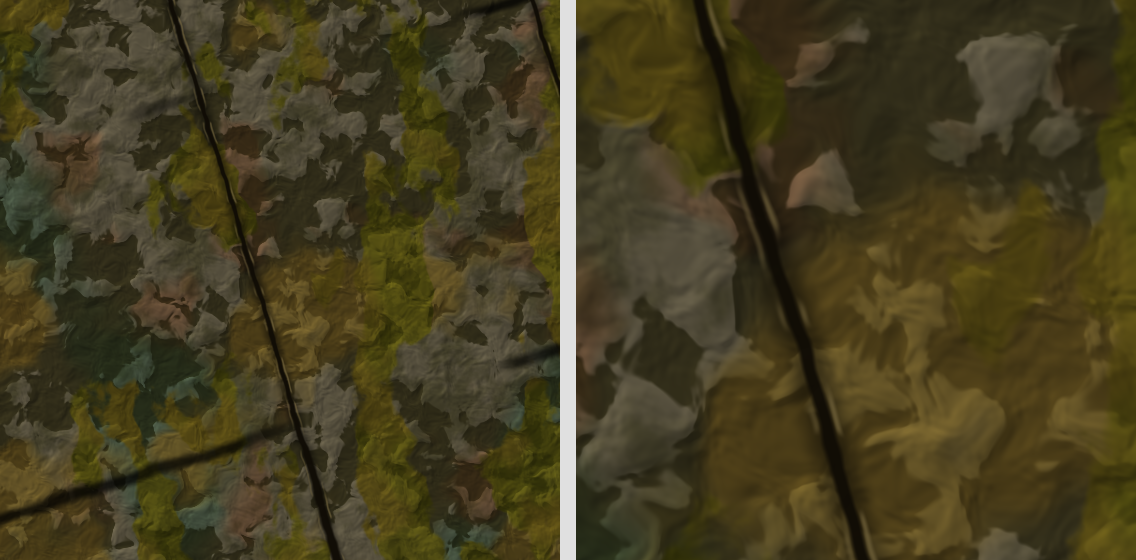
Left: the whole. Right: its middle third, enlarged.
A WebGL 1 fragment shader for this texture:

```glsl
precision highp float;
// Weathered stone slabs with lichen blotches, moss streaks and slanted dark joints.
uniform vec2 u_resolution;

float hash(vec2 p) {
  vec3 k = fract(p.xyx * 0.1031);
  k += dot(k, k.yzx + 33.33);
  return fract((k.x + k.y) * k.z);
}

float noise(vec2 p) {
  vec2 cell = floor(p), f = fract(p);
  f = f * f * (3.0 - 2.0 * f);
  float low = mix(hash(cell), hash(cell + vec2(1, 0)), f.x);
  float high = mix(hash(cell + vec2(0, 1)), hash(cell + vec2(1, 1)), f.x);
  return mix(low, high, f.y);
}

// Layered noise with mean 0.5; each octave is turned to hide the lattice
float fbm(vec2 p) {
  float sum = 0.0, amp = 0.533;
  for (int i = 0; i < 4; i++) {
    sum += amp * noise(p);
    p = mat2(1.6, 1.2, -1.2, 1.6) * p + 17.3;
    amp *= 0.5;
  }
  return sum;
}

vec2 warp(vec2 p) {
  return p + 0.022 * (vec2(noise(p * 38.0), noise(p * 38.0 + 61.0)) - 0.5);
}

// Flaking crust: fine crumbs gathered into larger blotches
float crust(vec2 p) {
  vec2 w = warp(p);
  return 0.58 * fbm(w * 27.0 + 5.0) + 0.42 * fbm(w * 6.0 + 40.0);
}

// Signed distance to the nearest of evenly repeated joints
float joint(float x, float offset) {
  return (fract((x - offset) / 0.618 + 0.5) - 0.5) * 0.618;
}

void main() {
  vec2 p = gl_FragCoord.xy / min(u_resolution.x, u_resolution.y);
  vec2 slab = mat2(0.958, -0.287, 0.287, 0.958) * p;
  vec2 w = warp(p);

  // Bare stone, dark flakes and cool or reddish stains
  float height = crust(p);
  float flakes = smoothstep(0.505, 0.545, height);
  float grain = fbm(p * 45.0 + 9.0);
  vec3 stone = mix(vec3(0.25, 0.235, 0.155), vec3(0.335, 0.31, 0.24),
                   smoothstep(0.32, 0.56, 0.6 * fbm(p * 9.0 + 70.0) + 0.4 * grain));
  vec3 col = mix(stone, vec3(0.175, 0.16, 0.085), flakes * 0.92);
  float cool = smoothstep(0.5, 0.68, fbm(p * 3.5 + 23.0) + 0.12 * (0.5 - p.y));
  col = mix(col, col * vec3(0.76, 0.97, 0.98), cool);
  float rust = smoothstep(0.56, 0.7, fbm(w * 7.0 + 88.0));
  col = mix(col, col * vec3(1.12, 0.93, 0.85), rust);

  // Ochre bloom, strongest near the lower edge
  float bloom = fbm(w * 4.0 + 131.0) + 0.22 * (0.35 - p.y) + 0.08 * (p.x - 0.5);
  vec3 ochre = mix(vec3(0.39, 0.32, 0.13), vec3(0.27, 0.21, 0.07), flakes * 0.7);
  col = mix(col, ochre, 0.85 * smoothstep(0.54, 0.65, bloom));

  // Moss streaks that follow the slabs
  float streak = fbm(warp(w) * 3.0 + slab * vec2(7.0, 2.0) + 207.0);
  float moss = smoothstep(0.54, 0.595, streak + 0.15 * (p.x - 0.5) + 0.12 * (grain - 0.5));
  vec3 green = mix(vec3(0.33, 0.31, 0.065), vec3(0.2, 0.195, 0.03),
                   0.55 * flakes + 0.45 * smoothstep(0.42, 0.6, grain));
  green = mix(green, vec3(0.35, 0.28, 0.08), 0.6 * smoothstep(0.48, 0.65, fbm(p * 8.0 + 310.0)));
  col = mix(col, green, 0.92 * moss);

  // Embossed crumbs and fine slanted brush marks
  float relief = crust(p + vec2(-0.0025, 0.003)) - height;
  col *= 1.0 + clamp(relief * 3.2, -0.25, 0.3);
  vec2 brush = mat2(0.766, -0.643, 0.643, 0.766) * p;
  float marks = noise(brush * vec2(28.0, 190.0)) - 0.5;
  col *= 1.0 + 0.13 * marks * smoothstep(0.35, 0.6, noise(p * 9.0 + 50.0));

  // Soft, broken cross joints
  float cross = joint(slab.y + 0.014 * (noise(p * 22.0) - 0.5), 0.075);
  float broken = smoothstep(0.38, 0.62, noise(slab * vec2(6.0, 2.0) + 12.0));
  col *= 1.0 - 0.72 * broken * (1.0 - smoothstep(0.002, 0.017, abs(cross)));

  // Long joints: soft shade, chipped light rims, black core
  float wobble = 0.006 * (noise(p * 13.0) - 0.5) + 0.003 * (noise(p * 65.0) - 0.5);
  float seam = joint(slab.x + wobble, 0.579);
  float wide = 0.004 + 0.005 * smoothstep(0.3, 0.1, p.y);
  col *= 1.0 - 0.4 * (1.0 - smoothstep(0.003, 0.02, abs(seam)));
  float chips = smoothstep(0.42, 0.72, noise(p * 48.0 + 3.0));
  float side = seam > 0.0 ? 1.0 : 0.65;
  float rim = 1.0 - smoothstep(0.0, 0.003, abs(abs(seam) - wide - 0.0025));
  col = mix(col, vec3(0.47, 0.41, 0.25), 0.62 * rim * chips * side);
  float core = 1.0 - smoothstep(wide * 0.5, wide + 0.0015, abs(seam));
  col = mix(col, vec3(0.06, 0.045, 0.018), 0.95 * core);

  gl_FragColor = vec4(col, 1.0);
}
```
